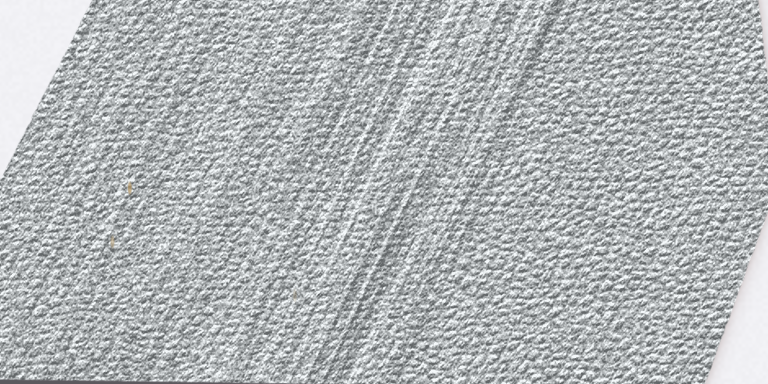
This texture is drawn by a Shadertoy shader. Its source:

```glsl
const vec3 PAPER = vec3(0.945, 0.945, 0.96);
const vec3 SILVER_TINT = vec3(-0.013, 0.004, 0.011);
const vec3 FLECK = vec3(0.70, 0.58, 0.38);
const vec2 LIGHT = vec2(-0.42, 0.91);
const float LEAN = 0.47;

vec2 hash2(vec2 p) {
    vec3 q = fract(p.xyx * vec3(0.1031, 0.1030, 0.0973));
    q += dot(q, q.yzx + 33.33);
    return fract((q.xx + q.yz) * q.zy);
}

float valueNoise(vec2 p) {
    vec2 i = floor(p), f = fract(p);
    f = f * f * (3.0 - 2.0 * f);
    float low = mix(hash2(i).x, hash2(i + vec2(1, 0)).x, f.x);
    float high = mix(hash2(i + vec2(0, 1)).x, hash2(i + vec2(1, 1)).x, f.x);
    return mix(low, high, f.y);
}

// Domed cells: high at the centres, zero along the creases
float pebbleHeight(vec2 p, float jitter) {
    vec2 cell = floor(p);
    float nearest = 9.0, second = 9.0;
    for (int y = -1; y <= 1; y++)
    for (int x = -1; x <= 1; x++) {
        vec2 id = cell + vec2(x, y);
        vec2 centre = id + 0.5 + jitter * (hash2(id) - 0.5);
        float d = length(p - centre);
        second = min(second, max(nearest, d));
        nearest = min(nearest, d);
    }
    return smoothstep(0.0, 0.7, second - nearest);
}

// Slope of the cells towards the light
float relief(vec2 p, float jitter, float reach) {
    return pebbleHeight(p - LIGHT * reach, jitter)
         - pebbleHeight(p + LIGHT * reach, jitter);
}

// Sparse sharp ridges, each bright on one flank and dark on the other
float ridges(vec2 p, float count, float seed) {
    float id = floor(p.x * count);
    vec2 h = hash2(vec2(id, seed));
    float x = fract(p.x * count) - 0.5 - 0.3 * (h.x - 0.5);
    float strength = smoothstep(0.3, 0.65, valueNoise(vec2(id * 7.3 + seed, p.y * 1.3)));
    float bright = exp(-pow((x + 0.1) * 9.0, 2.0));
    float dark = exp(-pow((x - 0.16) * 8.0, 2.0));
    return (bright * (0.4 + 0.6 * h.y) - dark * (1.0 - 0.6 * h.y)) * strength;
}

// Long scratches, running along the second axis
float scratches(vec2 p) {
    float broad = valueNoise(p * vec2(20.0, 0.7)) - 0.5;
    float narrow = valueNoise(p * vec2(75.0, 1.2) + 17.0) - 0.5;
    float hair = valueNoise(p * vec2(170.0, 3.0) + 41.0) - 0.5;
    return 0.06 * broad + 0.17 * narrow + 0.16 * hair
         + 0.10 * ridges(p, 16.0, 3.0) + 0.11 * ridges(p, 27.0, 8.0);
}

float foilTone(vec2 p) {
    vec2 leaned = vec2(p.x - LEAN * p.y, p.y);
    float zone = 1.0 - 0.9 * smoothstep(0.95, 1.12, leaned.x);
    float busy = zone * (0.6 + 0.55 * smoothstep(0.45, 0.75, leaned.x));
    float scratch = scratches(leaned) * busy;

    // Pebbles in columns that follow the lean, rubbed flat where scratched
    vec2 wobble = 0.005 * sin(p.yx * vec2(23.0, 17.0) + p.xy * 9.0);
    vec2 rows = (leaned + wobble - vec2(0.0, 0.04 * p.x)) * vec2(29.0, 41.0);
    float rubbed = zone * smoothstep(0.02, 0.11, abs(scratch));
    float bumps = relief(rows, 0.75, 0.17) * (1.0 - 0.5 * rubbed);

    // Fine crumpling and grain, drawn out along the scratches
    float crumple = relief(leaned * vec2(85.0, 78.0) + 5.0, 1.0, 0.22);
    float fibre = valueNoise(leaned * vec2(200.0, 60.0) + 3.0) - 0.5;
    float grain = valueNoise(p * vec2(235.0, 245.0)) - 0.5;
    return 0.695 + (0.26 - 0.04 * zone) * bumps + 0.15 * crumple
         + 0.15 * fibre + 0.33 * grain + scratch;
}

// Signed distance inside a slanted edge; side is +1 to keep the right
float edgeInside(vec2 p, float baseX, float slope, float side) {
    return side * (p.x - baseX - slope * p.y) / sqrt(1.0 + slope * slope);
}

float fleckMask(vec2 p, vec2 centre) {
    vec2 d = (p - centre) / vec2(0.007, 0.022);
    return 1.0 - smoothstep(0.4, 1.0, length(d));
}

void mainImage(out vec4 fragColor, in vec2 fragCoord) {
    vec2 p = fragCoord / iResolution.y;
    float soft = 1.2 / iResolution.y;

    // Silver sheet with a few tan fibres
    vec3 foil = clamp(vec3(foilTone(p)), 0.40, 0.97) + SILVER_TINT;
    for (int i = 0; i < 3; i++) {
        float n = float(i);
        vec2 centre = vec2(0.338 - 0.045 * n + 0.26 * n * (n - 1.0), 0.51 - 0.14 * n);
        foil = mix(foil, FLECK, fleckMask(p, centre) * (0.7 - 0.25 * n));
    }

    // Cut edges of the sheet
    float left = edgeInside(p, -0.27, 0.51, 1.0);
    float right = min(edgeInside(p, 1.836, 0.365, -1.0),
                      edgeInside(p, 2.095, -0.12, -1.0));
    float inside = min(left, right) + 0.003 * (valueNoise(p * 60.0) - 0.5);

    // Plain paper, shaded beside the right edge
    vec3 paper = PAPER + 0.02 * (valueNoise(p * 110.0) - 0.5);
    paper -= vec3(0.10, 0.13, 0.14) * exp(min(right, 0.0) * 70.0) * step(1.0, p.x);
    vec3 color = mix(paper, foil, smoothstep(-soft, soft, inside));

    // Thin dark wedge under the lower left
    float wedge = 0.012 - 0.014 * p.x - p.y;
    color = mix(color, vec3(0.36, 0.35, 0.37), smoothstep(-soft, soft, wedge));
    fragColor = vec4(color, 1.0);
}
```
